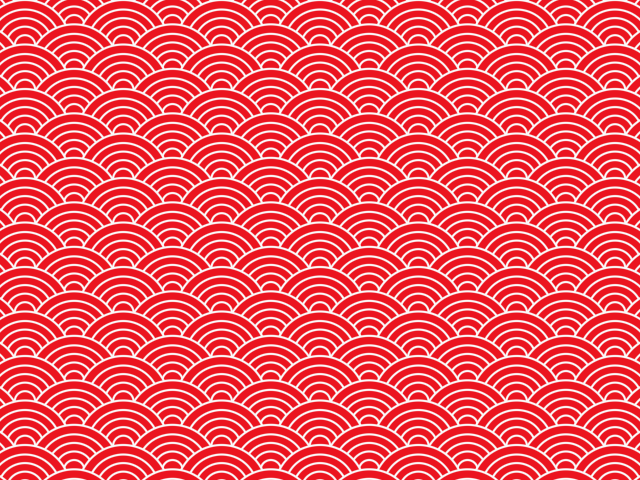
Give the GLSL for this pattern, as a Shadertoy shader.

```glsl
// Seigaiha waves: staggered rows of overlapping red fans with white concentric rings.

const vec3 RED = vec3(0.92, 0.08, 0.12);
const vec3 WHITE = vec3(0.98);

// Lengths are in units of the horizontal distance between fans.
const float FANS_PER_HEIGHT = 4.881;
const float ROW_PITCH = 0.4525;    // distance between rows of equal phase
const float STAGGER_RISE = 0.205;  // height of the shifted row above the plain one
const float FIRST_TOP = 0.178;     // crest of row zero above the canvas centre
const float FAN_RADIUS = 0.462;
const float CORE_RADIUS = 0.104;   // innermost ring
const float RING_STEP = 0.087;
const float LAST_RING = 3.0;
const float LINE_WIDTH = 0.0215;

// Soft coverage of the region where the signed distance is negative.
float coverage(float signedDist, float soft) {
    return 1.0 - smoothstep(-soft, soft, signedDist);
}

// Centre of the nearest fan in a row; odd rows are shifted by half a fan.
vec2 fanCentre(float row, float x) {
    float odd = mod(row, 2.0);
    float shift = 0.5 * odd;
    float top = FIRST_TOP + floor(row * 0.5) * ROW_PITCH + odd * STAGGER_RISE;
    return vec2(floor(x - shift + 0.5) + shift, top - FAN_RADIUS);
}

// White amount inside a fan: evenly spaced inner rings plus the rim.
float fanLines(float radius, float soft) {
    float ring = clamp(round((radius - CORE_RADIUS) / RING_STEP), 0.0, LAST_RING);
    float ringDist = abs(radius - CORE_RADIUS - ring * RING_STEP);
    float inner = coverage(ringDist - 0.5 * LINE_WIDTH, soft);
    float rim = coverage(FAN_RADIUS - 0.5 * LINE_WIDTH - radius, soft);
    return max(inner, rim);
}

// Paint the rows that can reach this point, from back to front.
vec3 waves(vec2 p, float soft) {
    vec3 color = RED;
    float frontRow = 2.0 * floor((p.y - FIRST_TOP) / ROW_PITCH) - 1.0;
    for (int i = 6; i >= 0; i--) {
        float radius = length(p - fanCentre(frontRow + float(i), p.x));
        vec3 fan = mix(RED, WHITE, fanLines(radius, soft));
        float inside = coverage(radius - FAN_RADIUS - 0.5 * LINE_WIDTH, soft);
        color = mix(color, fan, inside);
    }
    return color;
}

void mainImage(out vec4 fragColor, in vec2 fragCoord) {
    float unitsPerPixel = FANS_PER_HEIGHT / iResolution.y;
    vec2 p = (fragCoord - 0.5 * iResolution.xy) * unitsPerPixel;
    float soft = max(0.75 * unitsPerPixel, 0.008);
    fragColor = vec4(waves(p, soft), 1.0);
}
```
